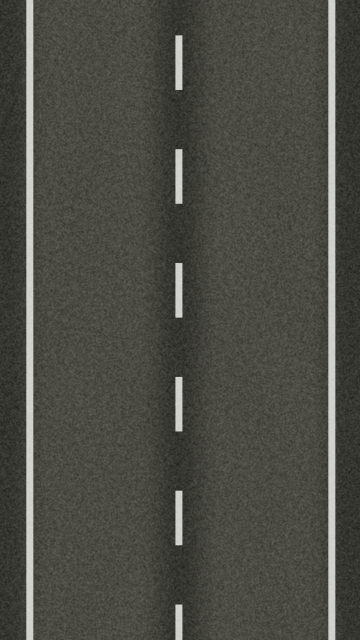
Reproduce this texture procedurally as a Shadertoy shader.

```glsl
#define LINE_WIDTH 0.0195
#define LEFT_LINE 0.0828
#define RIGHT_LINE 0.9218
#define CENTRE_LINE 0.497
#define DASH_PERIOD 0.3162
#define DASH_LENGTH 0.1516
#define DASH_PHASE 0.0227
#define GRAIN_SCALE 170.0
#define GRAIN_DEPTH 0.085
#define ASPHALT vec3(0.293, 0.294, 0.264)
#define PAINT vec3(0.815, 0.820, 0.800)

// Random gradient direction for a lattice point
vec2 gradientAt(vec2 cell) {
    vec3 h = fract(cell.xyx * vec3(0.1031, 0.1030, 0.0973));
    h += dot(h, h.yzx + 33.33);
    float angle = 6.2831853 * fract((h.x + h.y) * h.z);
    return vec2(cos(angle), sin(angle));
}

float gradientNoise(vec2 p) {
    vec2 cell = floor(p), f = fract(p);
    vec2 u = f * f * f * (f * (f * 6.0 - 15.0) + 10.0);
    vec2 e = vec2(0.0, 1.0);
    float a = dot(gradientAt(cell), f);
    float b = dot(gradientAt(cell + e.yx), f - e.yx);
    float c = dot(gradientAt(cell + e.xy), f - e.xy);
    float d = dot(gradientAt(cell + e.yy), f - e.yy);
    return mix(mix(a, b, u.x), mix(c, d, u.x), u.y);
}

// Layered stone grain, from fine chips to small clumps
float asphaltGrain(vec2 p) {
    float sum = 0.0, weight = 1.0, scale = GRAIN_SCALE;
    mat2 turn = mat2(0.8, 0.6, -0.6, 0.8);
    for (int i = 0; i < 3; i++) {
        p = turn * p;
        sum += weight * gradientNoise(p * scale + 17.3 * float(i));
        scale *= 0.55;
        weight *= 0.6;
    }
    return sum;
}

// Antialiased coverage of a strip with the given centre and width
float strip(float x, float centre, float width, float pixel) {
    return clamp(0.5 + (0.5 * width - abs(x - centre)) / pixel, 0.0, 1.0);
}

void mainImage(out vec4 fragColor, in vec2 fragCoord) {
    vec2 p = fragCoord / iResolution.x;
    float pixel = 1.0 / iResolution.x;
    float grain = asphaltGrain(p);

    // Darkened band under the centre line and darkened shoulders
    float fromCentre = abs(p.x - CENTRE_LINE);
    float band = 1.0 - smoothstep(0.0, 0.115, fromCentre);
    float shoulder = smoothstep(0.36, 0.475, fromCentre);
    float shade = 1.0 - 0.29 * band - 0.29 * shoulder;
    shade += 0.04 * gradientNoise(p * vec2(7.0, 4.0));
    vec3 color = ASPHALT * shade + GRAIN_DEPTH * grain * mix(0.7, 1.0, shade);

    // Solid edge lines and dashed centre line
    float dashY = mod(p.y - DASH_PHASE + 0.5 * DASH_PERIOD, DASH_PERIOD);
    float dashes = strip(p.x, CENTRE_LINE, LINE_WIDTH, pixel)
                 * strip(dashY, 0.5 * DASH_PERIOD, DASH_LENGTH, pixel);
    float edges = strip(p.x, LEFT_LINE, LINE_WIDTH, pixel)
                + strip(p.x, RIGHT_LINE, LINE_WIDTH, pixel);
    color = mix(color, PAINT + 0.025 * grain, clamp(dashes + edges, 0.0, 1.0));

    fragColor = vec4(clamp(color, 0.0, 1.0), 1.0);
}
```
